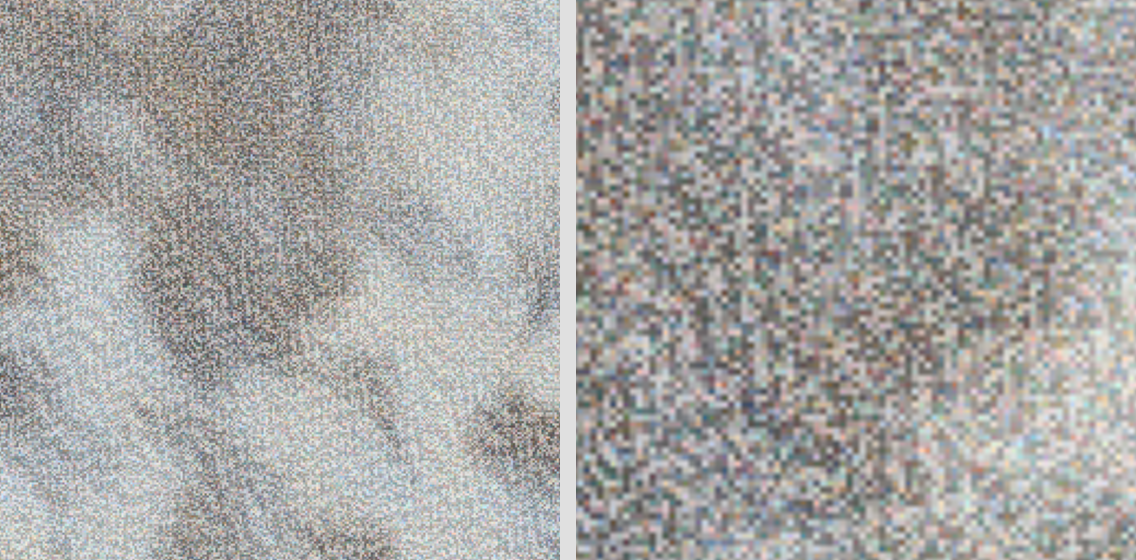
Left: the whole. Right: its middle third, enlarged.
Write a WebGL 2 fragment shader that draws this texture.

```glsl
#version 300 es
precision highp float;
// Grainy mottled stone: soft slanted patches of cool light grey and warm
// dark grey come from stretched fractal noise, covered by a fine grain
// that is rougher in the dark patches and carries faint coloured specks.

uniform vec2 u_resolution;
out vec4 fragColor;

float hash(vec2 p) {
    return fract(sin(dot(p, vec2(127.1, 311.7))) * 43758.5453);
}

float valueNoise(vec2 p) {
    vec2 cell = floor(p);
    vec2 f = fract(p);
    f = f * f * (3.0 - 2.0 * f);
    float low = mix(hash(cell), hash(cell + vec2(1.0, 0.0)), f.x);
    float high = mix(hash(cell + vec2(0.0, 1.0)), hash(cell + vec2(1.0, 1.0)), f.x);
    return mix(low, high, f.y);
}

float fractalNoise(vec2 p) {
    float sum = 0.0;
    float weight = 0.5;
    for (int octave = 0; octave < 5; octave++) {
        sum += weight * valueNoise(p);
        p = p * 2.03 + vec2(17.3, 9.1);
        weight *= 0.5;
    }
    return sum / 0.96875;
}

// Signed colour noise, mostly weak with a few strong specks
float speck(vec2 p) {
    float n = 2.0 * valueNoise(p) - 1.0;
    return n * (0.03 + 0.10 * n * n);
}

void main() {
    vec2 uv = gl_FragCoord.xy / min(u_resolution.x, u_resolution.y);

    // Patches, stretched along a steep line falling to the right
    vec2 slanted = vec2(dot(uv, vec2(0.89, 0.45)), dot(uv, vec2(-0.45, 0.89)));
    vec2 warp = vec2(valueNoise(uv * 6.0 + 31.0), valueNoise(uv * 6.0 + 57.0)) - 0.5;
    float patches = fractalNoise(slanted * vec2(7.5, 3.8) + 0.7 * warp + 4.0);
    float dark = smoothstep(0.34, 0.74, patches);
    vec3 color = mix(vec3(0.755, 0.768, 0.770), vec3(0.575, 0.558, 0.548), dark);

    // Broad drift between bluish and warm grey
    float drift = fractalNoise(slanted * vec2(9.0, 6.0) + 83.0) - 0.5;
    color += drift * vec3(-0.06, 0.0, 0.08);

    // Fine grain, with more contrast in the dark patches
    vec2 grainPos = uv * 256.0;
    float grain = valueNoise(grainPos) - 0.5;
    color += grain * mix(0.30, 0.50, dark);

    // Blue to yellow and red to green specks
    color += speck(grainPos + 301.0) * vec3(-0.8, -0.1, 1.0);
    color += speck(grainPos + 677.0) * vec3(0.8, -0.5, -0.2);

    fragColor = vec4(clamp(color, 0.0, 1.0), 1.0);
}
```
